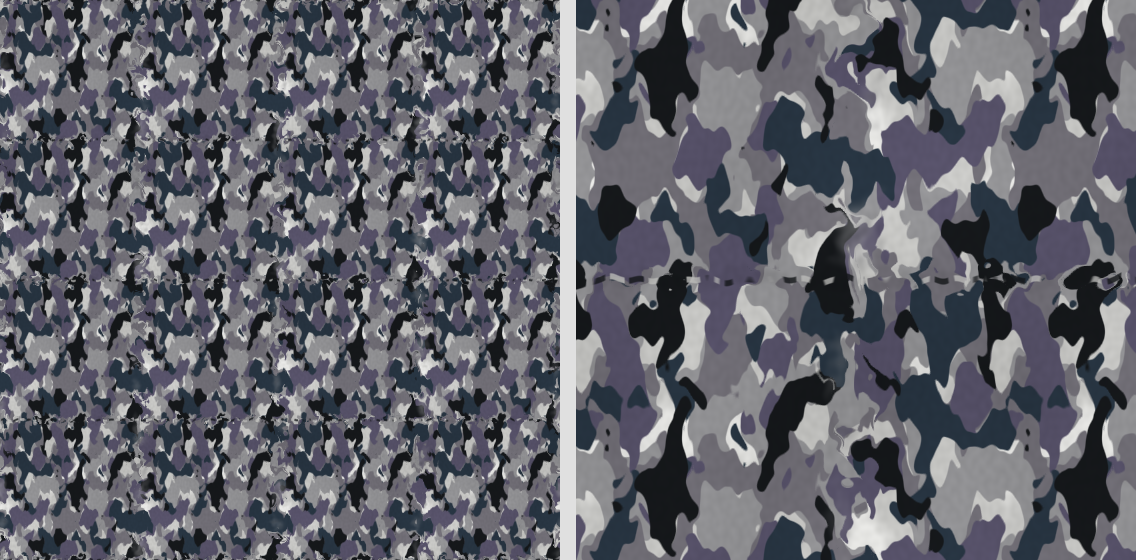
Left: the whole. Right: its middle third, enlarged.
A WebGL 2 fragment shader for this pattern:

```glsl
#version 300 es
precision highp float;

uniform vec2 u_resolution;
out vec4 fragColor;

const float TILES = 4.0;                     // repeats across and down
const vec2 BLOB_CELLS = vec2(8.0, 5.0);      // noise cells per repeat
const vec2 FINGER_CELLS = vec2(26.0, 7.0);
const float FINGER_LENGTH = 0.045;
const float SWAY = 0.03;
const vec2 SEAM_WIDTH = vec2(0.075, 0.035);
const float SEAM_SMEAR = 0.16;
const float SCRATCH_WIDTH = 0.007;
const float GRAIN = 0.05;
const float FOLD_SHADE = 0.10;

const int LAYERS = 5;
const vec3 LIGHT_GREY = vec3(0.76, 0.76, 0.75);
const vec3 MID_GREY = vec3(0.56, 0.56, 0.57);
const vec3 DARK_GREY = vec3(0.43, 0.42, 0.45);
const vec3 PURPLE = vec3(0.33, 0.31, 0.40);
const vec3 NAVY = vec3(0.15, 0.20, 0.25);
const vec3 BLACK = vec3(0.08, 0.09, 0.10);
const vec3 PAINT[LAYERS] = vec3[](MID_GREY, DARK_GREY, PURPLE, NAVY, BLACK);
const float LEVEL[LAYERS] = float[](-0.05, 0.06, 0.18, 0.20, 0.27);

float hash(vec2 cell, float seed) {
    return fract(sin(dot(cell, vec2(127.1, 311.7)) + seed * 74.7) * 43758.5);
}

float cornerSlope(vec2 cell, vec2 offset, vec2 period, float seed) {
    float angle = 6.2832 * hash(mod(cell, period), seed);
    return dot(vec2(cos(angle), sin(angle)), offset);
}

// Gradient noise that wraps after the given number of cells
float noise(vec2 p, vec2 period, float seed) {
    vec2 cell = floor(p);
    vec2 f = fract(p);
    vec2 s = f * f * f * (f * (f * 6.0 - 15.0) + 10.0);
    vec2 e = vec2(1.0, 0.0);
    float low = mix(cornerSlope(cell, f, period, seed),
                    cornerSlope(cell + e, f - e, period, seed), s.x);
    float high = mix(cornerSlope(cell + e.yx, f - e.yx, period, seed),
                     cornerSlope(cell + 1.0, f - 1.0, period, seed), s.x);
    return mix(low, high, s.y);
}

// Noise that repeats with every tile
float tileNoise(vec2 p, vec2 cells, float seed) {
    return noise(p * cells, cells, seed);
}

// Noise that differs from tile to tile
float canvasNoise(vec2 p, vec2 cells, float seed) {
    return noise(p * cells, cells * TILES, seed);
}

float blobField(vec2 p, float seed) {
    float sum = 0.0;
    float weight = 1.0;
    vec2 cells = BLOB_CELLS;
    for (int octave = 0; octave < 3; octave++) {
        sum += weight * tileNoise(p, cells, seed + float(octave) * 0.37);
        weight *= 0.42;
        cells *= 2.0;
    }
    return sum;
}

vec3 camouflage(vec2 p) {
    // Ragged vertical fingers and a gentle sideways sway
    p += vec2(SWAY * tileNoise(p, vec2(9.0, 11.0), 21.0),
              FINGER_LENGTH * tileNoise(p, FINGER_CELLS, 22.0));
    float bleach = smoothstep(0.1, 0.4, tileNoise(p, vec2(4.0), 23.0));
    vec3 colour = LIGHT_GREY + 0.12 * bleach;
    for (int i = 0; i < LAYERS; i++) {
        float field = blobField(p, float(i) * 3.1 + 1.0);
        float soft = 0.7 * fwidth(field) + 0.004;
        colour = mix(colour, PAINT[i], smoothstep(-soft, soft, field - LEVEL[i]));
    }
    return colour;
}

void main() {
    vec2 p = gl_FragCoord.xy / u_resolution * TILES;

    // Smeared joins between the tiles
    vec2 border = abs(fract(p + 0.5) - 0.5);
    float ragged = canvasNoise(p, vec2(24.0), 31.0);
    vec2 seam = 1.0 - smoothstep(vec2(0.0), SEAM_WIDTH, border + 0.05 * ragged);
    vec2 smear = vec2(canvasNoise(p, vec2(9.0), 32.0),
                      canvasNoise(p, vec2(14.0, 8.0), 33.0));
    vec3 colour = camouflage(p + SEAM_SMEAR * smear * max(seam.x, seam.y));

    // Faded patches on the upright joins
    float faded = smoothstep(0.0, 0.3, canvasNoise(p, vec2(6.0, 5.0), 34.0));
    colour = mix(colour, MID_GREY + 0.3 * ragged, 0.5 * seam.x * faded);

    // Broken scratches on the level joins
    float wander = 0.025 * canvasNoise(p, vec2(18.0, 1.0), 35.0);
    float offset = abs(fract(p.y + 0.5) - 0.5 + wander);
    float pixel = TILES / u_resolution.y;
    float scratch = 1.0 - smoothstep(SCRATCH_WIDTH - pixel, SCRATCH_WIDTH + pixel, offset);
    float broken = canvasNoise(p, vec2(22.0, 5.0), 36.0);
    vec3 scratchColour = mix(BLACK, LIGHT_GREY, smoothstep(-0.05, 0.15, broken));
    colour = mix(colour, scratchColour, 0.8 * scratch * smoothstep(0.05, 0.2, abs(broken)));

    // Cloth folds and fine grain
    float fold = tileNoise(p, vec2(3.0, 2.0), 41.0) - 0.5 * seam.y;
    float grain = canvasNoise(p, vec2(60.0, 45.0), 42.0);
    colour *= 1.0 + FOLD_SHADE * fold + GRAIN * grain;
    fragColor = vec4(clamp(colour, 0.0, 1.0), 1.0);
}
```
